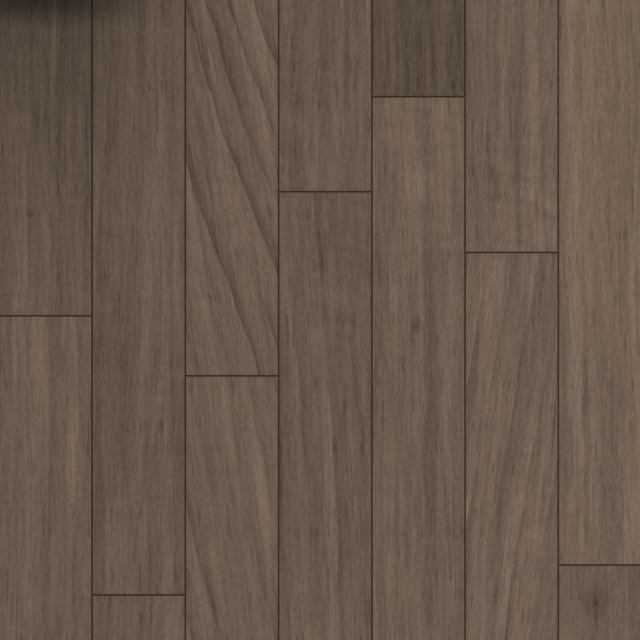
Reproduce this texture procedurally as a WebGL 2 fragment shader.

```glsl
#version 300 es
precision highp float;
// Dark walnut floor: seven columns of upright planks with staggered end joints.
uniform vec2 u_resolution;
out vec4 outColor;

const float PLANK_WIDTH = 0.1457;
const float LEFT_SHIFT = 0.0018;
const float SEAM_HALF = 0.0008;
const float SEAM_SOFT = 0.0016;
const vec3 WOOD = vec3(0.412, 0.351, 0.300);
const vec3 SEAM = vec3(0.185, 0.145, 0.125);

// Height of the end joint in each column.
const float JOINT[7] = float[7](0.5065, 0.0703, 0.4128, 0.7005, 0.849, 0.6055, 0.1172);

// Tone offset and grain slant of each plank: lower row, then upper row.
const vec2 CHARACTER[14] = vec2[14](
  vec2(0.03, 0.0), vec2(-0.01, 0.0), vec2(0.02, 0.17), vec2(-0.02, 0.06),
  vec2(0.01, 0.02), vec2(0.01, -0.17), vec2(-0.02, 0.0),
  vec2(-0.02, 0.01), vec2(-0.03, 0.0), vec2(0.03, 0.26), vec2(-0.05, 0.0),
  vec2(-0.13, 0.03), vec2(0.0, 0.0), vec2(0.05, 0.01));

float hash(vec2 p) {
  vec3 q = fract(vec3(p.xyx) * 0.1031);
  q += dot(q, q.yzx + 33.33);
  return fract((q.x + q.y) * q.z);
}

float noise(vec2 p) {
  vec2 i = floor(p), f = fract(p);
  f = f * f * (3.0 - 2.0 * f);
  return mix(mix(hash(i), hash(i + vec2(1, 0)), f.x),
             mix(hash(i + vec2(0, 1)), hash(i + vec2(1, 1)), f.x), f.y);
}

// Noise centred on zero, with separate frequencies across and along the plank.
float streaks(vec2 p, vec2 frequency, float seed) {
  return noise(p * frequency + vec2(seed * 17.3, seed * 9.1)) - 0.5;
}

// Sparse growth lines: a crisp dark edge that fades out on one side.
float growthLines(vec2 p, float slant, float seed) {
  float curve = slant * (p.y + 0.2 * p.y * p.y);
  float warp = 0.9 * streaks(p, vec2(5.0, 2.2), seed)
             + 0.12 * streaks(p, vec2(25.0, 20.0), seed);
  float u = (p.x + curve) * 24.0 + warp + seed * 0.37;
  float phase = fract(u);
  float line = smoothstep(0.0, 0.09, phase) * exp(-4.0 * phase);
  float presence = noise(vec2(floor(u) * 3.7 + seed, p.y * 3.0));
  return line * smoothstep(0.15, 0.75, presence);
}

float woodGrain(vec2 p, float slant, float seed) {
  vec2 q = vec2(p.x + 0.6 * slant * p.y + 0.01 * streaks(p, vec2(6.0, 4.0), seed), p.y);
  float grain = 0.09 * streaks(q, vec2(42.0, 2.0), seed);
  grain += 0.11 * streaks(q, vec2(120.0, 6.0), seed + 3.0);
  grain += 0.11 * streaks(q, vec2(270.0, 24.0), seed + 5.0);
  grain += 0.10 * streaks(q, vec2(420.0, 170.0), seed + 7.0);
  // Cross ripple and broad mottling
  float ripple = smoothstep(0.5, 0.85, noise(p * vec2(14.0, 4.0) + seed * 5.7));
  grain += 0.09 * ripple * streaks(p + vec2(0.0, p.x * 0.2), vec2(22.0, 80.0), seed);
  grain += 0.06 * streaks(p, vec2(11.0, 4.0), seed + 11.0);
  // Short dark pores
  float pores = smoothstep(0.74, 0.95, noise(q * vec2(340.0, 30.0) + seed * 13.0));
  grain -= 0.10 * pores;
  return grain - (0.12 + 0.7 * abs(slant)) * growthLines(p, slant, seed);
}

// Small dark knot with a faint ring.
float knot(vec2 p, vec2 centre, float radius) {
  vec2 d = (p - centre) * vec2(1.0, 0.75);
  float r = length(d) / radius + 0.5 * (noise(p * 160.0) - 0.5);
  return exp(-r * r) * (0.75 + 0.25 * cos(r * 6.0));
}

// Overall light: dim on the left, with a shadow in the upper left corner.
float lighting(vec2 p) {
  float light = 0.98 + 0.06 * smoothstep(0.0, 1.0, p.x);
  vec2 corner = p - vec2(0.0, 1.0);
  float halo = exp(-dot(corner, corner) * 18.0);
  float core = smoothstep(0.05, 0.0, 1.0 - p.y) * smoothstep(0.30, 0.08, p.x);
  return light * (1.0 - 0.22 * halo) * (1.0 - 0.38 * core);
}

float seamMask(float dist, float pixel) {
  return 1.0 - smoothstep(SEAM_HALF - 0.5 * pixel, SEAM_HALF + max(SEAM_SOFT, pixel), dist);
}

void main() {
  vec2 p = gl_FragCoord.xy / u_resolution;
  vec2 pixel = 1.0 / u_resolution;

  // Plank layout
  float across = (p.x + LEFT_SHIFT) / PLANK_WIDTH;
  int column = clamp(int(floor(across)), 0, 6);
  float joint = JOINT[column];
  int plank = column + (p.y > joint ? 7 : 0);
  vec2 character = CHARACTER[plank];

  // Wood surface
  float tone = 1.02 + character.x + woodGrain(p, character.y, float(plank) + 1.0);
  tone -= 0.28 * knot(p, vec2(0.651, 0.490), 0.008);
  tone -= 0.24 * knot(p, vec2(0.930, 0.060), 0.016);
  vec3 color = WOOD * tone;

  // Soft, narrow seams
  float sideDist = abs(fract(across + 0.5) - 0.5) * PLANK_WIDTH;
  float endDist = abs(p.y - joint);
  float seam = max(seamMask(sideDist, pixel.x), seamMask(endDist, pixel.y));
  color *= 1.0 - 0.06 * exp(-min(sideDist, endDist) / 0.003);
  color = mix(color, SEAM, 0.85 * seam);

  outColor = vec4(color * lighting(p), 1.0);
}
```
